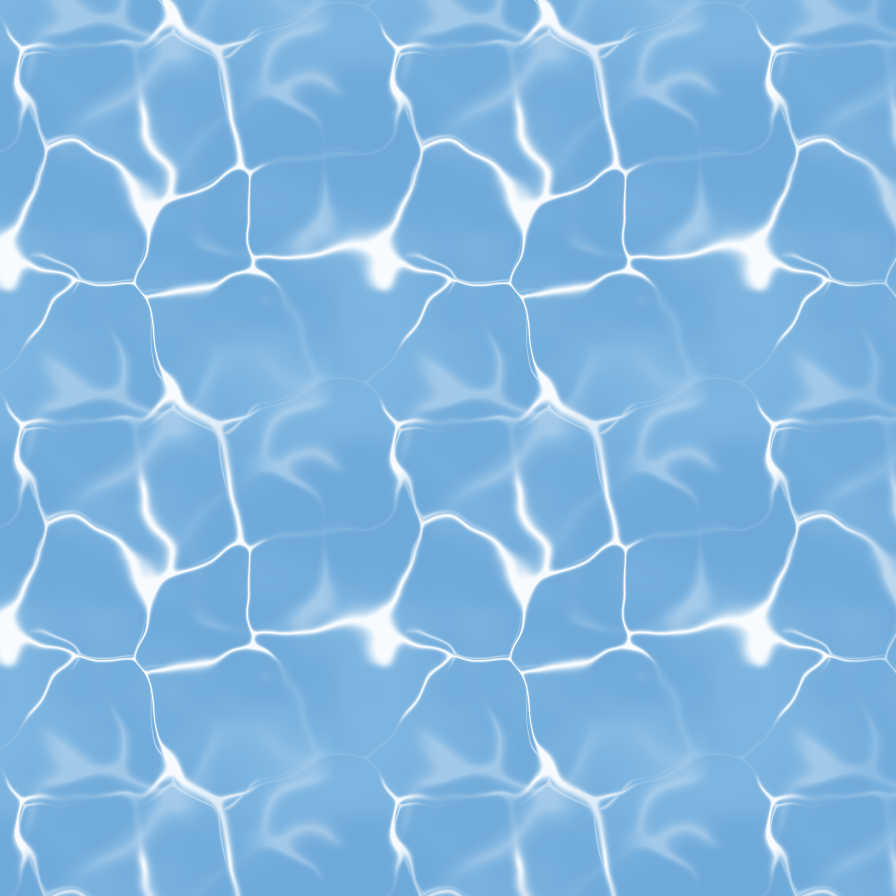
A Shadertoy shader for this texture:

```glsl
// Sunlit pool water: a seamless tile of white caustic filaments over soft blue.
// The filaments are the borders of a wrapped, warped cell pattern, weighted so
// that they swell at junctions; wrapped noise varies their width and strength.

#define REPEATS 2.385      // tiles across and down the canvas
#define CELLS 3.0          // caustic cells along one tile
#define JITTER 0.92        // irregularity of the cells
#define WARP 0.52          // bending of the filaments, in cells
#define SPLIT 0.17         // spread of doubled filaments, in cells
#define THICK 9.0          // sharpness of the widest filaments
#define THIN 27.0          // sharpness of the finest filaments
#define HAZE 0.34          // strength of the blurred deep light
#define DEEP vec3(0.430, 0.664, 0.855)
#define SHALLOW vec3(0.490, 0.708, 0.878)
#define GLINT vec3(0.970, 0.985, 1.000)

float hash(vec2 p) {
    return fract(sin(dot(p, vec2(127.1, 311.7))) * 43758.5453);
}

vec2 hash2(vec2 p) {
    return vec2(hash(p), hash(p + 17.3));
}

// Value noise over the tile, wrapping after n lattice steps.
float noise(vec2 tile, float n, float seed) {
    vec2 p = tile * n;
    vec2 i = floor(p), f = p - i;
    f = f * f * f * (f * (f * 6.0 - 15.0) + 10.0);
    vec2 a = mod(i, n) + seed, b = mod(i + 1.0, n) + seed;
    return mix(mix(hash(a), hash(vec2(b.x, a.y)), f.x),
               mix(hash(vec2(a.x, b.y)), hash(b), f.x), f.y);
}

vec2 noise2(vec2 tile, float n, float seed) {
    return vec2(noise(tile, n, seed), noise(tile, n, seed + 41.0)) - 0.5;
}

// Weight of all other sites against the nearest: 1 on a border, 2 at a junction.
float web(vec2 p, float sharpness, float seed) {
    vec2 cell = floor(p), f = p - cell;
    float sum = 0.0, nearest = 0.0;
    for (int y = -2; y <= 2; y++) {
        for (int x = -2; x <= 2; x++) {
            vec2 o = vec2(x, y);
            vec2 jitter = JITTER * (hash2(mod(cell + o, CELLS) + seed) - 0.5);
            vec2 r = o + 0.5 + jitter - f;
            float w = exp(-sharpness * dot(r, r));
            sum += w;
            nearest = max(nearest, w);
        }
    }
    return sum / nearest - 1.0;
}

// Bright core with a faint skirt of light around it.
float filament(float w) {
    return 0.86 * smoothstep(0.12, 0.95, w) + 0.14 * smoothstep(0.0, 0.8, w);
}

void mainImage(out vec4 fragColor, in vec2 fragCoord) {
    vec2 uv = fragCoord / iResolution.xy;
    vec2 tile = uv * REPEATS;

    // Bent coordinates shared by the filaments
    vec2 p = tile * CELLS + WARP * noise2(tile, 4.0, 3.0)
           + 0.32 * WARP * noise2(tile, 11.0, 8.0);

    // Main filaments and their wandering doubles
    float width = smoothstep(0.2, 0.8, noise(tile, 6.0, 23.0));
    float sharpness = mix(THIN, THICK, width);
    float strength = mix(0.12, 1.0, smoothstep(0.26, 0.60, noise(tile, 5.0, 31.0)));
    float mainLine = filament(web(p, sharpness, 5.0)) * strength;
    vec2 drift = SPLIT * noise2(tile, 7.0, 57.0);
    float twinMask = smoothstep(0.3, 0.7, noise(tile, 4.0, 63.0));
    float twinLine = filament(web(p + drift, THIN, 5.0)) * strength * twinMask;
    float light = max(mainLine, 0.65 * twinLine);

    // Blurred light from a second, deeper web
    vec2 q = tile * CELLS + vec2(0.4, 0.7) + 1.3 * WARP * noise2(tile, 5.0, 71.0);
    float hazeMask = smoothstep(0.42, 0.85, noise(tile, 5.0, 83.0));
    float haze = HAZE * hazeMask * smoothstep(0.25, 1.2, web(q, 5.0, 13.0));

    // Filaments dim toward the right and lower borders of the canvas
    float fade = 1.0 - 0.45 * smoothstep(0.92, 0.98, uv.x);
    fade *= 1.0 - 0.30 * smoothstep(0.04, 0.0, uv.y);

    // Gentle mottling of the water
    float mottle = 0.55 * noise(tile, 3.0, 91.0) + 0.30 * noise(tile, 7.0, 97.0)
                 + 0.15 * noise(tile, 15.0, 103.0);
    vec3 color = mix(DEEP, SHALLOW, smoothstep(0.2, 0.85, mottle));
    color = mix(color, GLINT, haze * fade);
    color = mix(color, GLINT, clamp(light * fade, 0.0, 1.0));
    fragColor = vec4(color, 1.0);
}
```
